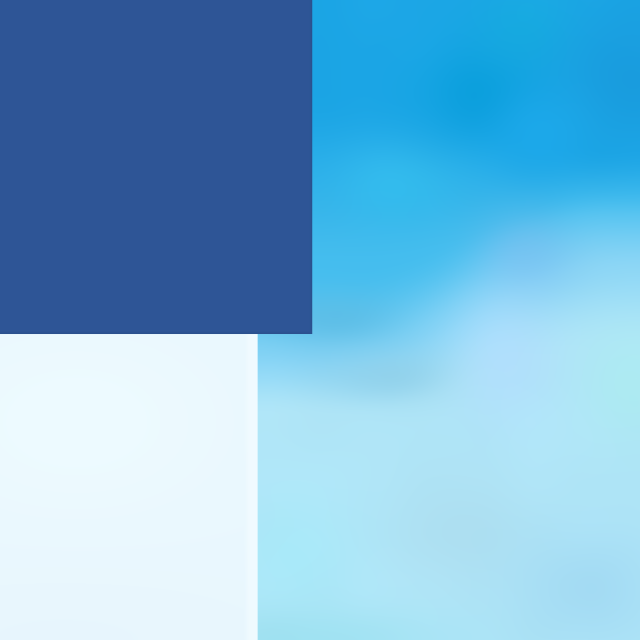
Reproduce this background procedurally as a WebGL 1 fragment shader.

```glsl
precision highp float;

uniform vec2 u_resolution;

const vec3 PALE = vec3(0.69, 0.90, 0.97);
const vec3 LIGHT = vec3(0.53, 0.83, 0.96);
const vec3 BRIGHT = vec3(0.27, 0.74, 0.93);
const vec3 AZURE = vec3(0.11, 0.65, 0.90);
const vec3 NAVY = vec3(0.18, 0.335, 0.59);
const vec3 ICE = vec3(0.915, 0.97, 0.995);

// Blend a soft elliptical patch of tint over a colour.
vec3 glow(vec3 base, vec2 p, vec2 center, vec2 radius, vec3 tint, float strength) {
  vec2 q = (p - center) / radius;
  return mix(base, tint, strength * exp(-dot(q, q)));
}

// Antialiased coverage of the side below a limit.
float below(float value, float limit, float pixel) {
  return 1.0 - smoothstep(limit - 0.5 * pixel, limit + 0.5 * pixel, value);
}

float hash(vec2 p) {
  return fract(sin(dot(p, vec2(127.1, 311.7))) * 4375.85);
}

float noise(vec2 p) {
  vec2 cell = floor(p);
  vec2 f = fract(p);
  f = f * f * (3.0 - 2.0 * f);
  float low = mix(hash(cell), hash(cell + vec2(1.0, 0.0)), f.x);
  float high = mix(hash(cell + vec2(0.0, 1.0)), hash(cell + 1.0), f.x);
  return mix(low, high, f.y);
}

// Layered sky whose haze rises toward the right.
vec3 skyGradient(vec2 p) {
  float rise = smoothstep(0.55, 0.95, p.x);
  float lightBand = smoothstep(mix(0.35, 0.45, rise), mix(0.45, 0.62, rise), p.y);
  float brightBand = smoothstep(mix(0.42, 0.58, rise), mix(0.58, 0.71, rise), p.y);
  float azureBand = smoothstep(mix(0.56, 0.66, rise), mix(0.86, 0.77, rise), p.y);
  vec3 color = mix(PALE, LIGHT, lightBand);
  color = mix(color, BRIGHT, brightBand);
  return mix(color, AZURE, azureBand);
}

vec3 sky(vec2 p) {
  vec3 c = skyGradient(p);
  // Deep upper air
  c = glow(c, p, vec2(0.75, 0.86), vec2(0.10, 0.08), vec3(0.03, 0.62, 0.86), 0.8);
  c = glow(c, p, vec2(0.82, 0.96), vec2(0.08, 0.07), vec3(0.08, 0.67, 0.87), 0.7);
  c = glow(c, p, vec2(0.99, 0.88), vec2(0.10, 0.10), vec3(0.09, 0.60, 0.86), 0.8);
  c = glow(c, p, vec2(0.84, 0.79), vec2(0.07, 0.07), vec3(0.12, 0.67, 0.93), 0.7);
  c = glow(c, p, vec2(0.62, 0.71), vec2(0.09, 0.06), vec3(0.20, 0.74, 0.93), 0.8);
  // Lavender and mint haze
  c = glow(c, p, vec2(0.82, 0.60), vec2(0.07, 0.06), vec3(0.46, 0.75, 0.94), 0.7);
  c = glow(c, p, vec2(0.79, 0.44), vec2(0.08, 0.10), vec3(0.70, 0.87, 1.00), 0.7);
  c = glow(c, p, vec2(0.99, 0.40), vec2(0.08, 0.09), vec3(0.67, 0.92, 0.94), 0.8);
  // Muted shade at the left horizon and in the lower haze
  c = glow(c, p, vec2(0.52, 0.50), vec2(0.09, 0.04), vec3(0.34, 0.72, 0.88), 0.6);
  c = glow(c, p, vec2(0.61, 0.41), vec2(0.09, 0.04), vec3(0.56, 0.81, 0.91), 0.7);
  c = glow(c, p, vec2(0.72, 0.17), vec2(0.12, 0.10), vec3(0.68, 0.87, 0.94), 0.7);
  c = glow(c, p, vec2(0.93, 0.08), vec2(0.13, 0.10), vec3(0.63, 0.85, 0.95), 0.8);
  c = glow(c, p, vec2(0.46, 0.13), vec2(0.10, 0.10), vec3(0.66, 0.92, 0.98), 0.8);
  c = glow(c, p, vec2(0.48, 0.0), vec2(0.22, 0.05), vec3(0.61, 0.88, 0.94), 0.8);
  return c + 0.012 * (noise(p * 12.0) - 0.5);
}

// Nearly white panel with a brighter right rim.
vec3 icePanel(vec2 p, float edge) {
  vec3 c = glow(ICE, p, vec2(0.12, 0.34), vec2(0.22, 0.14), vec3(0.935, 0.985, 1.0), 0.8);
  c = glow(c, p, vec2(0.1, 0.0), vec2(0.35, 0.10), vec3(0.905, 0.96, 0.99), 0.8);
  float rim = smoothstep(edge - 0.022, edge - 0.012, p.x);
  return mix(c, vec3(0.95, 0.985, 1.0), 0.7 * rim);
}

void main() {
  vec2 p = gl_FragCoord.xy / u_resolution;
  vec2 pixel = 1.0 / u_resolution;
  vec2 navyCorner = vec2(0.488, 0.478);
  float panelEdge = 0.4025;

  vec3 color = sky(p);
  color = mix(color, icePanel(p, panelEdge), below(p.x, panelEdge, pixel.x));

  // Flat navy block with a slightly darker border
  float inset = min(navyCorner.x - p.x, p.y - navyCorner.y);
  vec3 navy = NAVY * mix(0.94, 1.0, smoothstep(0.0, 0.006, inset));
  float block = below(p.x, navyCorner.x, pixel.x)
              * (1.0 - below(p.y, navyCorner.y, pixel.y));
  gl_FragColor = vec4(mix(color, navy, block), 1.0);
}
```
